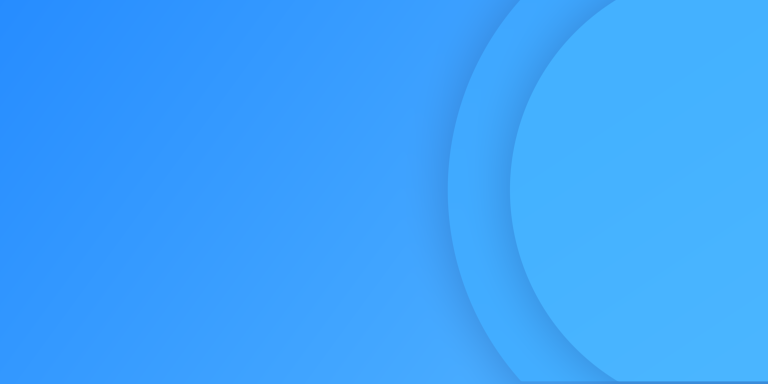
Reproduce this background procedurally as a Shadertoy shader.

```glsl
const vec3 BACK_START = vec3(0.150, 0.550, 1.0);
const vec3 BACK_END   = vec3(0.280, 0.670, 1.0);
const vec3 RING_START = vec3(0.245, 0.655, 1.0);
const vec3 RING_END   = vec3(0.260, 0.680, 1.0);
const vec3 DISC_START = vec3(0.265, 0.695, 1.0);
const vec3 DISC_END   = vec3(0.290, 0.710, 1.0);
const vec3 SHADE      = vec3(0.16, 0.38, 0.66);

// Lengths are fractions of the canvas height
const vec2  CENTER = vec2(1.910, 0.505);
const float RING_RADIUS = 0.744;
const float DISC_RADIUS = 0.582;
const float SHADOW_REACH = 0.13;
const float SHADOW_STRENGTH = 0.24;
const float BASE_HEIGHT = 0.007;

// Lays a circle with a soft outer shadow over the colour below
vec3 layCircle(vec3 below, vec3 fill, float dist, float clip, float pixel) {
    float falloff = 1.0 - clamp(dist / SHADOW_REACH, 0.0, 1.0);
    vec3 shaded = mix(below, SHADE, SHADOW_STRENGTH * falloff * falloff);
    float cover = 1.0 - smoothstep(-pixel, pixel, dist);
    return mix(shaded, fill, cover * clip);
}

void mainImage(out vec4 fragColor, in vec2 fragCoord) {
    vec2 p = fragCoord / iResolution.y;
    p.x *= 2.0 * iResolution.y / iResolution.x;
    float pixel = 0.75 / iResolution.y;

    // Diagonal backdrop, light towards the lower right
    float slope = clamp(0.52 * p.x + 0.38 * (1.0 - p.y), 0.0, 1.0);
    vec3 color = mix(BACK_START, BACK_END, slope);

    // Circles stop just above the lower edge
    float clip = smoothstep(-pixel, pixel, p.y - BASE_HEIGHT);
    float dist = length(p - CENTER);
    vec3 ring = mix(RING_START, RING_END, 1.0 - p.y);
    color = layCircle(color, ring, dist - RING_RADIUS, clip, pixel);

    float discSlope = smoothstep(0.2, 0.9, 0.4 * (p.x - 1.3) + 0.6 * (1.0 - p.y));
    vec3 disc = mix(DISC_START, DISC_END, discSlope);
    color = layCircle(color, disc, dist - DISC_RADIUS, clip, pixel);

    fragColor = vec4(color, 1.0);
}
```
